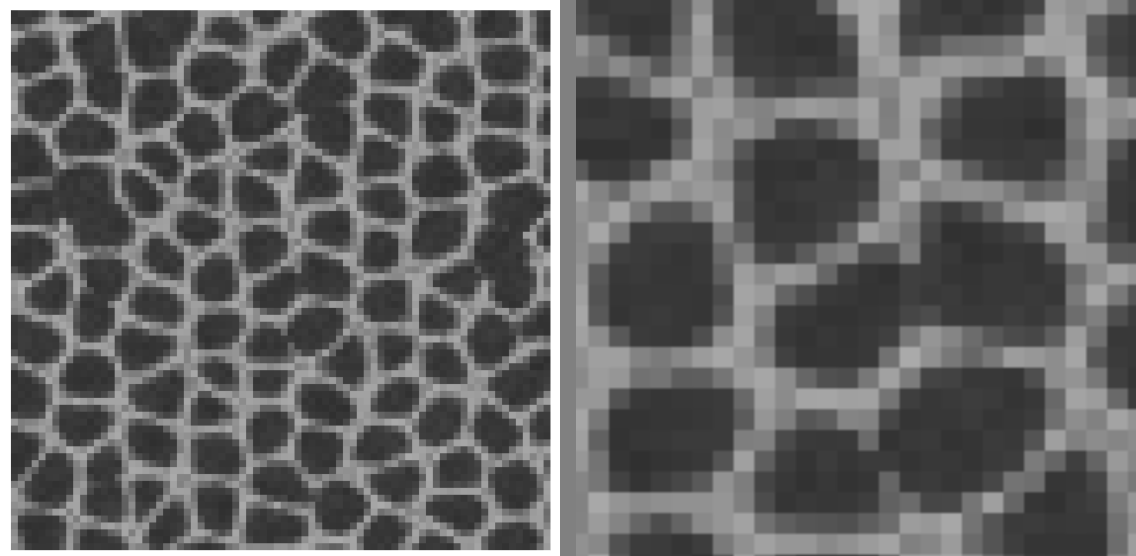
Left, the full canvas; right, a detail of the centre.
Reproduce this texture procedurally as a Shadertoy shader.

```glsl
// Coarse grey mosaic of rounded cells with pale walls, set in a white margin.

const float BLOCKS = 78.0;                  // mosaic blocks along each side
const vec2 CELL = vec2(8.5, 6.9);           // mean cell size in blocks
const vec2 PANEL_LO = vec2(0.0195, 0.0105); // panel corners, canvas units
const vec2 PANEL_HI = vec2(0.9830, 0.9816);

const float WALL = 0.645;
const float JUNCTION = 0.50;
const float RIM = 0.285;
const float CORE = 0.215;

float hash(vec2 p) {
    vec3 q = fract(vec3(p.xyx) * 0.1031);
    q += dot(q, q.yzx + 33.33);
    return fract((q.x + q.y) * q.z);
}

vec2 hash2(vec2 p) {
    return vec2(hash(p + 17.3), hash(p + 71.9));
}

// Bilinear value noise
float valueNoise(vec2 p) {
    vec2 i = floor(p);
    vec2 f = smoothstep(0.0, 1.0, p - i);
    float low = mix(hash(i), hash(i + vec2(1, 0)), f.x);
    float high = mix(hash(i + vec2(0, 1)), hash(i + vec2(1, 1)), f.x);
    return mix(low, high, f.y);
}

// Jittered cell centre in blocks; odd columns are shifted by half a cell
vec2 cellSite(vec2 id, float jitter) {
    vec2 site = id + 0.5 + (hash2(id) - 0.5) * jitter;
    site.y += 0.5 * mod(id.x, 2.0);
    return site * CELL;
}

// Soft distance to the walls of the nearest cell, rounded at the corners
float wallDistance(vec2 p, float jitter, float sharpness) {
    vec2 home = floor(p / CELL);
    vec2 nearId = home;
    vec2 nearSite = vec2(0.0);
    float best = 1e6;
    for (int y = -2; y <= 1; y++) {
        for (int x = -1; x <= 1; x++) {
            vec2 id = home + vec2(x, y);
            vec2 site = cellSite(id, jitter) - p;
            float d = dot(site, site);
            if (d < best) {
                best = d;
                nearId = id;
                nearSite = site;
            }
        }
    }
    float total = 1e-4;
    for (int y = -2; y <= 2; y++) {
        for (int x = -2; x <= 2; x++) {
            if (x == 0 && y == 0) continue;
            vec2 id = nearId + vec2(x, y);
            vec2 site = cellSite(id, jitter) - p;
            float d = dot(0.5 * (nearSite + site), normalize(site - nearSite));
            // Each wall has its own strength; a few are almost missing
            float wear = hash(nearId + id + 40.7);
            d += 0.3 * wear * wear + 1.2 * step(0.94, wear);
            total += exp(-sharpness * d);
        }
    }
    return -log(total) / sharpness;
}

// Grey level of one mosaic block
float blockTone(vec2 block) {
    block = clamp(block, 0.0, BLOCKS - 1.0);
    vec2 p = block + 0.5 + 60.0;
    vec2 warp = vec2(valueNoise(p * 0.3), valueNoise(p * 0.3 + 50.0)) - 0.5;
    float d = wallDistance(p + 1.1 * warp, 0.62, 1.3);
    float grain = hash(block + 5.5) - 0.5;
    d += 0.25 * grain;
    float tone = mix(WALL, RIM, smoothstep(-0.15, 1.15, d));
    tone = mix(tone, JUNCTION, smoothstep(-0.2, -0.5, d));
    tone = mix(tone, CORE, smoothstep(0.85, 1.5, d));
    float blotch = valueNoise(p * 0.45 + 9.0) - 0.5;
    return tone + 0.035 * (hash(block + 91.3) - 0.5) + 0.04 * blotch;
}

// Mosaic with narrow soft joins between the blocks
float mosaic(vec2 p, float softness) {
    vec2 q = p - 0.5;
    vec2 i = floor(q);
    vec2 f = smoothstep(0.5 - softness, 0.5 + softness, q - i);
    float low = mix(blockTone(i), blockTone(i + vec2(1, 0)), f.x);
    float high = mix(blockTone(i + vec2(0, 1)), blockTone(i + vec2(1, 1)), f.x);
    return mix(low, high, f.y);
}

void mainImage(out vec4 fragColor, in vec2 fragCoord) {
    vec2 uv = fragCoord / iResolution.xy;
    vec2 p = (uv - PANEL_LO) / (PANEL_HI - PANEL_LO) * BLOCKS;
    float pixel = BLOCKS / (iResolution.x * (PANEL_HI.x - PANEL_LO.x));

    // Panel coverage, positive inside
    vec2 inset = min(p, BLOCKS - p);
    float panel = clamp(min(inset.x, inset.y) / pixel + 0.5, 0.0, 1.0);

    float tone = mosaic(p, clamp(0.6 * pixel, 0.1, 0.5));
    fragColor = vec4(vec3(mix(1.0, tone, panel)), 1.0);
}
```
